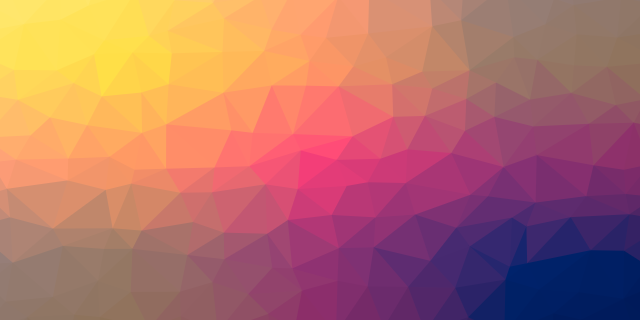
Give the GLSL for this background, as a Shadertoy shader.

```glsl
#define CELL vec2(0.125, 0.102)
#define MESH_SHIFT vec2(0.0, 0.043)
#define JITTER 0.72
#define SPARKLE 0.035
#define FIRST_STOP -0.1
#define STOP_GAP 0.3
// Palette in CIE Lab
#define PALE_YELLOW vec3(93.0, -5.0, 54.0)
#define YELLOW vec3(89.0, -4.0, 76.0)
#define PINK vec3(58.0, 74.0, 13.0)
#define NAVY vec3(17.5, 21.0, -46.0)
#define MIDNIGHT vec3(9.0, 18.0, -38.0)

vec2 hash2(vec2 p) {
    vec2 q = vec2(dot(p, vec2(127.1, 311.7)), dot(p, vec2(269.5, 183.3)));
    return fract(sin(q) * 43758.5453);
}

float cross2(vec2 a, vec2 b) { return a.x * b.y - a.y * b.x; }

vec3 palette(float x) {
    float t = (x - FIRST_STOP) / STOP_GAP;
    vec3 c = mix(PALE_YELLOW, YELLOW, clamp(t, 0.0, 1.0));
    c = mix(c, PINK, clamp(t - 1.0, 0.0, 1.0));
    c = mix(c, NAVY, clamp(t - 2.0, 0.0, 1.0));
    return mix(c, MIDNIGHT, clamp(t - 3.0, 0.0, 1.0));
}

vec3 labToRgb(vec3 lab) {
    vec3 f = (lab.x + 16.0) / 116.0 + vec3(lab.y / 500.0, 0.0, -lab.z / 200.0);
    vec3 xyz = f * f * f * vec3(0.9505, 1.0, 1.089);
    vec3 lin = xyz * mat3(3.2406, -1.5372, -0.4986,
                          -0.9689, 1.8758, 0.0415,
                          0.0557, -0.2040, 1.0570);
    vec3 srgb = 1.055 * pow(max(lin, 0.0), vec3(1.0 / 2.4)) - 0.055;
    return clamp(srgb, 0.0, 1.0);
}

// Jittered mesh vertex in canvas heights
vec2 vertex(vec2 id) {
    return (id + 0.5 + JITTER * (hash2(id) - 0.5)) * CELL + MESH_SHIFT;
}

// Signed distance to the line a-b, positive on its left
float edge(vec2 p, vec2 a, vec2 b) {
    return cross2(b - a, p - a) / length(b - a);
}

// Flat triangle: colour times coverage, with coverage in w
vec4 facet(vec2 p, vec2 a, vec2 b, vec2 c) {
    float d = min(edge(p, a, b), min(edge(p, b, c), edge(p, c, a)));
    float cover = clamp(0.5 + d * iResolution.y, 0.0, 1.0);
    if (cover <= 0.0) return vec4(0.0);

    // Average of the horizontal and vertical gradients at the centroid
    vec2 mid = (a + b + c) / 3.0;
    vec2 uv = vec2(mid.x * iResolution.y / iResolution.x, 1.0 - mid.y);
    uv += SPARKLE * (hash2(floor(mid * 500.0)) - 0.5);
    vec3 lab = 0.5 * (palette(uv.x) + palette(uv.y));
    return vec4(labToRgb(lab), 1.0) * cover;
}

void mainImage(out vec4 fragColor, in vec2 fragCoord) {
    vec2 p = fragCoord / iResolution.y;
    vec2 base = floor((p - MESH_SHIFT) / CELL);
    vec4 sum = vec4(0.0);

    for (int j = -1; j <= 0; j++)
    for (int i = -1; i <= 0; i++) {
        vec2 id = base + vec2(i, j);
        vec2 a = vertex(id);
        vec2 b = vertex(id + vec2(1.0, 0.0));
        vec2 c = vertex(id + vec2(1.0, 1.0));
        vec2 d = vertex(id + vec2(0.0, 1.0));

        // Delaunay split: flip when the angles at b and d exceed 180 degrees
        float flip = cross2(c - b, a - b) * dot(a - d, c - d)
                   + dot(c - b, a - b) * cross2(a - d, c - d);
        if (flip < 0.0) sum += facet(p, a, b, d) + facet(p, b, c, d);
        else sum += facet(p, a, b, c) + facet(p, a, c, d);
    }
    fragColor = vec4(sum.rgb / max(sum.w, 1e-4), 1.0);
}
```
